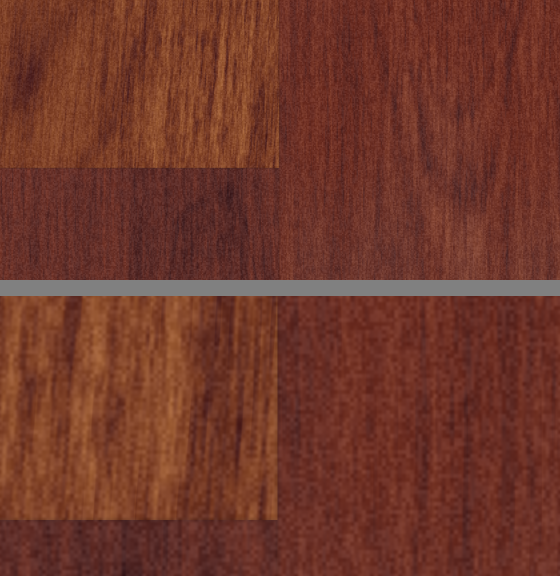
Top, the full canvas; bottom, a detail of the centre.
Reproduce this texture procedurally as a WebGL 1 fragment shader.

```glsl
precision highp float;
// Red-brown wood floor: a short golden board above a dark one on the left,
// and one long board with pointed growth rings on the right.
// Stretched value noise makes the grain; bent contours make the rings.

uniform vec2 u_resolution;

// Layout, in units of the canvas height
const float SEAM_X = 0.997;
const float JOINT_Y = 0.400;
const float GAP_WIDTH = 0.003;
const float GAP_DARKNESS = 0.10;
const vec2 RED_RING_TIP = vec2(1.645, 0.27);
const vec2 DARK_RING_TIP = vec2(0.755, 0.32);

// Strength of the wear and grain
const float STREAK_AMOUNT = 1.3;
const float FIBRE_AMOUNT = 1.0;
const float PORE_AMOUNT = 1.0;
const float FLECK_AMOUNT = 0.55;
const float SPECKLE_AMOUNT = 0.085;

// Shadow, body and highlight of each board
const vec3 GOLD_SHADOW = vec3(0.34, 0.15, 0.13);
const vec3 GOLD_BODY = vec3(0.48, 0.24, 0.15);
const vec3 GOLD_LIGHT = vec3(0.61, 0.36, 0.21);
const vec3 DARK_SHADOW = vec3(0.27, 0.13, 0.135);
const vec3 DARK_BODY = vec3(0.375, 0.18, 0.16);
const vec3 DARK_LIGHT = vec3(0.47, 0.22, 0.17);
const vec3 RED_SHADOW = vec3(0.31, 0.14, 0.135);
const vec3 RED_BODY = vec3(0.425, 0.18, 0.138);
const vec3 RED_LIGHT = vec3(0.54, 0.27, 0.19);
const vec3 COOL_SHIFT = vec3(-0.003, 0.028, 0.038);

float hash(vec2 p) {
  vec3 q = fract(p.xyx * 0.1031);
  q += dot(q, q.yzx + 33.33);
  return fract((q.x + q.y) * q.z);
}

// Value noise, centred on zero
float noise(vec2 p) {
  vec2 i = floor(p);
  vec2 f = fract(p);
  f = f * f * (3.0 - 2.0 * f);
  float low = mix(hash(i), hash(i + vec2(1.0, 0.0)), f.x);
  float high = mix(hash(i + vec2(0.0, 1.0)), hash(i + 1.0), f.x);
  return mix(low, high, f.y) - 0.5;
}

// Soft band of unit height around zero
float band(float d, float width) {
  return exp(-d * d / (width * width));
}

// Long streaks, fine fibres, short pores and sparse dark flecks along y
float grain(vec2 p, float seed) {
  vec2 q = p + vec2(seed, seed * 1.7);
  q.x += 0.015 * noise(q * vec2(5.0, 2.5));
  float streaks = noise(q * vec2(13.0, 0.8)) * 0.35
                + noise(q * vec2(38.0, 1.5)) * 0.65;
  float fibres = noise(q * vec2(95.0, 4.0));
  float pores = noise(q * vec2(190.0, 38.0));
  float flecks = smoothstep(0.12, 0.4, noise(q * vec2(120.0, 9.0) + 3.0));
  return STREAK_AMOUNT * streaks + FIBRE_AMOUNT * fibres
       + PORE_AMOUNT * pores - FLECK_AMOUNT * (flecks - 0.15);
}

// Height above the tip of a pointed growth ring
float ringHeight(vec2 q) {
  q.x += 0.025 * noise(q * vec2(6.0, 4.0) + 17.0);
  float xx = q.x * q.x;
  return q.y - 9.0 * xx - 120.0 * xx * xx
       + 0.10 * noise(q * vec2(40.0, 6.0) + 5.0);
}

// Tone -1 is shadow, 0 body, 1 highlight
vec3 tint(vec3 shadow, vec3 body, vec3 light, float tone) {
  tone = clamp(tone, -1.3, 1.3);
  return tone < 0.0 ? mix(body, shadow, -tone) : mix(body, light, tone);
}

vec3 goldBoard(vec2 p) {
  float lean = mix(0.5, 0.06, smoothstep(0.0, 0.9, p.x));
  float u = p.x - lean * (p.y - 1.0) + 0.05 * noise(p * vec2(9.0, 5.0))
          + 0.03 * noise(p * vec2(45.0, 5.0));
  vec2 along = vec2(p.x - 0.07 * p.y, p.y);
  float tone = grain(along, 11.0) * mix(0.55, 1.0, smoothstep(0.2, 0.65, p.x));
  tone -= 0.7 * band(u - 0.25, 0.055) * smoothstep(0.45, 0.75, p.y);
  tone -= 0.5 * band(length((p - vec2(0.07, 0.76)) * vec2(1.0, 0.4)), 0.06);
  tone -= 0.5 * band(u - 0.54, 0.025);
  tone += 0.4 * band(along.x - 0.74, 0.016) * (1.0 - smoothstep(0.5, 0.9, p.y));
  return tint(GOLD_SHADOW, GOLD_BODY, GOLD_LIGHT, tone + 0.08);
}

vec3 darkBoard(vec2 p) {
  vec2 q = p - DARK_RING_TIP;
  float h = ringHeight(vec2(q.x, -q.y));
  float tone = 0.75 * grain(p, 37.0);
  tone -= 0.5 * band(h, 0.04) + 0.25 * band(h - 0.14, 0.03);
  tone += 0.25 * (1.0 - smoothstep(0.3, 0.55, p.x));
  tone -= 0.25 * band(p.x - 0.49, 0.03);
  return tint(DARK_SHADOW, DARK_BODY, DARK_LIGHT, tone);
}

vec3 redBoard(vec2 p) {
  float h = ringHeight(p - RED_RING_TIP);
  float tone = 0.65 * grain(p, 71.0);
  tone -= 0.45 * band(h - 0.02, 0.055) + 0.45 * band(h - 0.33, 0.035);
  tone += 0.3 * band(h + 0.14, 0.09) + 0.2 * band(h - 0.22, 0.06);
  tone += 0.4 * smoothstep(-0.25, 0.1, h) * noise(vec2(h * 16.0, 3.0));
  // Oblique dark vein left of the rings
  float vein = p.x - 1.33 - 0.19 * (1.0 - p.y);
  tone -= 0.45 * band(vein + 0.03 * noise(p * vec2(4.0, 7.0)), 0.022);
  vec3 color = tint(RED_SHADOW, RED_BODY, RED_LIGHT, tone + 0.06);
  // Cooler wood towards the lower end and in broad patches
  float cool = 0.75 - 0.8 * p.y + 0.9 * noise(p * vec2(9.0, 2.0) + 41.0);
  return color + COOL_SHIFT * clamp(cool, 0.0, 1.0);
}

void main() {
  vec2 p = gl_FragCoord.xy / u_resolution.y;
  float soft = 0.6 / u_resolution.y;
  float right = smoothstep(-soft, soft, p.x - SEAM_X);
  float upper = smoothstep(-soft, soft, p.y - JOINT_Y);
  vec3 color = mix(mix(darkBoard(p), goldBoard(p), upper), redBoard(p), right);
  float gap = max(band(p.x - SEAM_X, GAP_WIDTH),
                  band(p.y - JOINT_Y, GAP_WIDTH) * (1.0 - right));
  color *= 1.0 - GAP_DARKNESS * gap;
  // Fine surface speckle
  color += SPECKLE_AMOUNT * noise(p * 210.0 + 9.0);
  gl_FragColor = vec4(color, 1.0);
}
```
